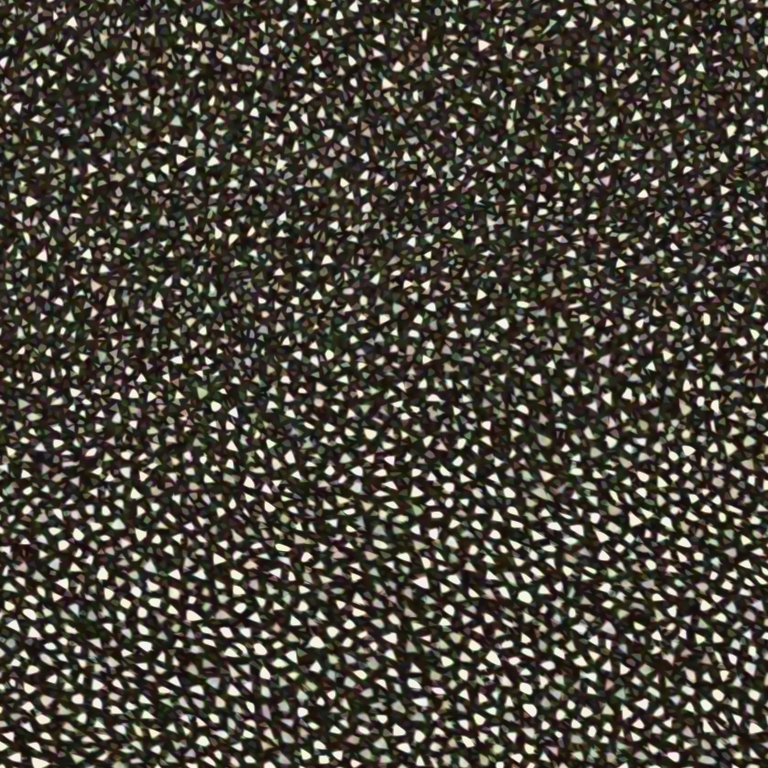
Write a Shadertoy shader that draws this texture.

```glsl
// Pebbled hide: small cream grains scattered on a mottled dark brown ground.
// Jittered, tilted Voronoi cells are cut by soft triangles into rounded wedges;
// a finer, dimmer layer fills the gaps. Grains align towards the bottom.
#define GRAIN_COUNT vec2(40.0, 50.0)
#define ROW_TILT 0.49
#define GRAIN_INSET 0.07
#define EDGE_SOFTNESS 0.21
#define CORNER_SHARPNESS 21.0
#define FINE_RATIO 1.7
#define FINE_BRIGHTNESS 0.5
#define MOTTLE_AMOUNT 0.14
#define TINT_AMOUNT 0.17
#define CREASE_COLOR vec3(0.055, 0.035, 0.012)
#define MID_COLOR vec3(0.36, 0.345, 0.295)
#define GRAIN_COLOR vec3(0.96, 0.95, 0.895)

// Integer hash: three random values per lattice cell
vec3 hash3(vec2 cell) {
    uvec3 v = uvec3(ivec3(ivec2(cell), 17));
    v = v * 1664525u + 1013904223u;
    v.x += v.y * v.z; v.y += v.z * v.x; v.z += v.x * v.y;
    v ^= v >> 16u;
    v.x += v.y * v.z; v.y += v.z * v.x; v.z += v.x * v.y;
    return vec3(v >> 8u) / 16777216.0;
}

vec3 noise3(vec2 p) {
    vec2 cell = floor(p), f = fract(p);
    f = f * f * (3.0 - 2.0 * f);
    return mix(mix(hash3(cell), hash3(cell + vec2(1, 0)), f.x),
               mix(hash3(cell + vec2(0, 1)), hash3(cell + vec2(1, 1)), f.x), f.y);
}

// Centre of a grain; alternate rows are staggered
vec2 grainCenter(vec2 cell, float jitter) {
    float stagger = 0.5 * mod(cell.y, 2.0);
    return cell + 0.5 + vec2(stagger - 0.25, 0.0) + jitter * (hash3(cell).xy - 0.5);
}

// Soft distance inside a grain: Voronoi cell cut by a triangle of given reach
float grainDistance(vec2 p, vec2 metric, float jitter, float reach, out vec3 trait) {
    vec2 base = floor(p), owner = base, nearest = vec2(0.0);
    float best = 1e5;
    for (int y = -2; y <= 2; y++)
    for (int x = -2; x <= 2; x++) {
        vec2 cell = base + vec2(x, y);
        vec2 r = (grainCenter(cell, jitter) - p) * metric;
        if (dot(r, r) < best) {
            best = dot(r, r);
            nearest = r;
            owner = cell;
        }
    }
    float sum = 0.0;
    for (int y = -2; y <= 2; y++)
    for (int x = -2; x <= 2; x++) {
        if (x == 0 && y == 0) continue;
        vec2 r = (grainCenter(owner + vec2(x, y), jitter) - p) * metric;
        vec2 across = r - nearest;
        float d = dot(0.5 * (r + nearest), across) / max(length(across), 1e-4);
        sum += exp(-CORNER_SHARPNESS * d);
    }
    // Triangle sides face away from a roughly upright apex
    trait = hash3(owner + 211.0);
    float size = reach + 0.2 * (trait.x - 0.5);
    for (int i = 0; i < 3; i++) {
        float angle = ROW_TILT - 1.571 + 2.0944 * float(i) + 1.6 * (trait.z - 0.5);
        float d = size + dot(nearest, vec2(cos(angle), sin(angle)));
        sum += exp(-CORNER_SHARPNESS * d);
    }
    return -log(sum) / CORNER_SHARPNESS;
}

void mainImage(out vec4 fragColor, in vec2 fragCoord) {
    vec2 uv = fragCoord / iResolution.y;

    // Gradual change from loose grains to aligned ones
    float height = uv.y - 0.15 * (uv.x - 0.5) + 0.15 * (noise3(uv * 4.0).x - 0.5);
    float aligned = 1.0 - smoothstep(0.25, 0.65, height);
    vec2 metric = mix(vec2(1.12, 0.89), vec2(0.88, 1.1), aligned);
    float jitter = mix(0.88, 0.7, aligned);

    // Tilted lattice with a slight bend
    float c = cos(ROW_TILT), s = sin(ROW_TILT);
    vec2 bent = uv + 0.02 * (noise3(uv * 5.0 + 30.0).xy - 0.5);
    vec2 p = vec2(c * bent.x - s * bent.y, s * bent.x + c * bent.y) * GRAIN_COUNT;

    // Main grains, each with its own size and brightness
    vec3 trait;
    float d = grainDistance(p, metric, jitter, mix(0.41, 0.47, aligned), trait);
    float inset = GRAIN_INSET + 0.05 * trait.x + 0.02 * (1.0 - aligned);
    float grain = smoothstep(inset, inset + EDGE_SOFTNESS, d);
    float brightness = 0.6 + 0.58 * trait.y;

    // Fine dim grains on the mottled ground, darker in the aligned creases
    vec3 fineTrait;
    float fineD = grainDistance(p * FINE_RATIO + 57.0, metric, 0.95, 0.45, fineTrait);
    float fine = smoothstep(0.04, 0.28, fineD);
    fine *= 0.1 + FINE_BRIGHTNESS * fineTrait.y * fineTrait.y;
    float mottle = MOTTLE_AMOUNT * noise3(uv * 140.0).x;
    float depth = mix(mix(1.0, 0.6, aligned), 1.0, smoothstep(0.0, 0.15, d));
    float ground = 0.02 + (mottle + fine * (1.0 - grain)) * depth;
    float light = clamp(ground + brightness * grain, 0.0, 1.0);

    // Tone ramp, then faint warm and cool tints
    vec3 color = mix(CREASE_COLOR, MID_COLOR, clamp(light / 0.36, 0.0, 1.0));
    color = mix(color, GRAIN_COLOR, clamp((light - 0.36) / 0.6, 0.0, 1.0));
    vec3 tint = noise3(uv * 105.0 + 90.0);
    tint -= dot(tint, vec3(0.333));
    color += TINT_AMOUNT * tint * (0.3 + 2.0 * light * (1.0 - light));
    color.b -= 0.08 * (trait.z - 0.5) * grain;

    fragColor = vec4(clamp(color, 0.0, 1.0), 1.0);
}
```
